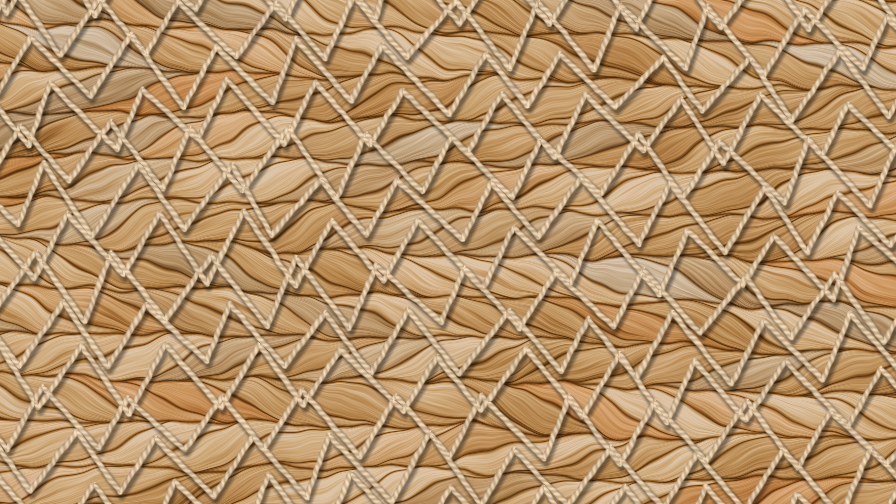
Reproduce this texture procedurally as a Shadertoy shader.

```glsl
// Woven straw mat: stacked horizontal ropes of twisted dry leaf, sewn together
// by slanted zigzag rows of pale twine. Ropes are sheared strand cells grained
// with gradient noise; the twine is a distance field to jittered segments.

const float ROWS = 11.5;          // ropes per canvas height
const float STRANDS = 6.6;        // strand turns per canvas height of length
const float PITCH = 0.176;        // width of one zigzag
const float STITCH_HEIGHT = 0.122;
const float TWINE_RADIUS = 0.0056;

float hash(vec2 p) {
    vec3 q = fract(p.xyx * vec3(0.1031, 0.1030, 0.0973));
    q += dot(q, q.yzx + 33.33);
    return fract((q.x + q.y) * q.z);
}

vec2 hash2(vec2 p) {
    return vec2(hash(p), hash(p + 47.3));
}

float cornerSlope(vec2 cell, vec2 offset) {
    float angle = 6.2832 * hash(cell);
    return dot(vec2(cos(angle), sin(angle)), offset);
}

// Gradient noise, roughly -0.7 to 0.7
float noise(vec2 p) {
    vec2 i = floor(p), f = p - i;
    vec2 w = f * f * f * (f * (f * 6.0 - 15.0) + 10.0);
    vec2 e = vec2(1.0, 0.0);
    float low = mix(cornerSlope(i, f), cornerSlope(i + e, f - e), w.x);
    float high = mix(cornerSlope(i + e.yx, f - e.yx), cornerSlope(i + 1.0, f - 1.0), w.x);
    return mix(low, high, w.y);
}

// Straw colour from deep shadow (0) to bleached leaf (1)
vec3 strawColor(float tone) {
    float t = clamp(tone, 0.0, 1.0) * 5.0;
    vec3 c = mix(vec3(0.18, 0.08, 0.01), vec3(0.36, 0.21, 0.06), clamp(t, 0.0, 1.0));
    c = mix(c, vec3(0.55, 0.36, 0.16), clamp(t - 1.0, 0.0, 1.0));
    c = mix(c, vec3(0.71, 0.52, 0.30), clamp(t - 2.0, 0.0, 1.0));
    c = mix(c, vec3(0.80, 0.65, 0.46), clamp(t - 3.0, 0.0, 1.0));
    return mix(c, vec3(0.87, 0.77, 0.65), clamp(t - 4.0, 0.0, 1.0));
}

// One stack of twisted ropes
vec3 ropes(vec2 p) {
    float y = p.y * ROWS + 0.24 * noise(p * vec2(7.0, 5.0)) + 0.1 * noise(p * vec2(19.0, 9.0));
    float row = floor(y);
    float v = y - row - 0.5;
    float twist = hash(vec2(row, 5.0)) < 0.5 ? -1.0 : 1.0;

    // Shear the row into overlapping strands, flatter near the rope's edges
    float u = p.x * STRANDS + 9.0 * hash(vec2(row, 2.0));
    u += twist * v * (0.95 + 2.8 * v * v) + 0.5 * noise(vec2(p.x * 5.0, row * 3.7));
    vec2 strand = vec2(floor(u), row);
    float f = u - strand.x;

    // Rounded relief lit from above
    float bulge = 1.0 - pow(abs(2.0 * f - 1.0), 3.0);
    float roundness = 1.0 - pow(abs(2.0 * v), 4.0);
    float relief = smoothstep(-0.12, 0.5, bulge) * smoothstep(-0.12, 0.5, roundness);
    float light = 0.17 * v + 0.11 * twist * (f - 0.5);

    // Grain follows the strand; each strand has its own tone and wear
    float grain = 0.20 * noise(vec2(u * 9.0, p.x * 7.0 + row * 5.3));
    grain += 0.17 * noise(vec2(u * 23.0, p.x * 13.0 + row * 8.1));
    float crease = smoothstep(0.22, 0.5, noise(vec2(u * 5.0, p.x * 4.0 + row * 2.9)));
    float tone = 0.79 + 0.24 * (hash(strand) - 0.5) + light + grain - 0.2 * crease;
    tone += 0.12 * noise(p * 3.5);
    vec3 color = strawColor(tone * mix(0.2, 1.0, relief));

    // Rusty and greyed leaves
    float kind = hash(strand + 71.0);
    color *= mix(vec3(1.0), vec3(0.99, 0.88, 0.76), smoothstep(0.75, 1.0, kind));
    float grey = dot(color, vec3(0.3, 0.55, 0.15));
    return mix(color, vec3(grey), 0.28 * smoothstep(0.25, 0.0, kind));
}

// Upper (low = 0) or lower (low = 1) turning point of a stitch
vec2 knot(vec2 cell, float low) {
    float shift = 0.055 * hash(vec2(cell.y, 13.0)) - 0.068 * cell.y;
    vec2 base = vec2(shift + (cell.x + 0.6 * low) * PITCH,
                     cell.y / ROWS + (0.5 - low) * STITCH_HEIGHT);
    return base + vec2(0.034, 0.026) * (hash2(cell + 19.0 * low) - 0.5);
}

// Distance to a segment, position along it, signed offset across it
vec3 segment(vec2 p, vec2 a, vec2 b) {
    vec2 d = b - a, r = p - a;
    float size = length(d);
    float along = dot(r, d) / size;
    float across = (r.x * d.y - r.y * d.x) / size;
    return vec3(length(r - d / size * clamp(along, 0.0, size)), along, across);
}

vec3 nearestTwine(vec2 p) {
    vec3 best = vec3(1.0);
    for (int j = -1; j <= 1; j++) {
        float seam = floor(p.y * ROWS + 0.5) + float(j);
        float first = floor((p.x - knot(vec2(0.0, seam), 0.0).x) / PITCH);
        for (int i = -1; i <= 1; i++) {
            vec2 cell = vec2(first + float(i), seam);
            vec2 bottom = knot(cell, 1.0);
            vec3 down = segment(p, knot(cell, 0.0), bottom);
            vec3 up = segment(p, bottom, knot(cell + vec2(1.0, 0.0), 0.0));
            if (down.x < best.x) best = down;
            if (up.x < best.x) best = up;
        }
    }
    return best;
}

void mainImage(out vec4 fragColor, in vec2 fragCoord) {
    float pixel = 1.0 / iResolution.y;
    vec2 p = fragCoord * pixel;
    p.y += 0.025 * p.x + 0.012 * noise(p * 2.0);
    vec3 color = ropes(p);

    // Soft shadow, then plied twine
    float shade = nearestTwine(p + vec2(-0.004, 0.007)).x;
    color *= 1.0 - 0.42 * smoothstep(0.013, 0.002, shade);
    vec2 fuzz = 0.003 * vec2(noise(p * 40.0), noise(p * 40.0 + 60.0));
    vec3 twine = nearestTwine(p + fuzz);
    float ply = 0.5 + 0.5 * sin((twine.y + 0.9 * twine.z) * 430.0);
    float edge = clamp(abs(twine.z) / TWINE_RADIUS, 0.0, 1.0);
    vec3 twineColor = mix(vec3(0.74, 0.59, 0.42), vec3(0.93, 0.85, 0.73), 0.35 + 0.65 * ply);
    twineColor *= 1.0 - 0.2 * edge * edge + 0.08 * noise(p * 30.0);
    float cover = smoothstep(pixel, -pixel, twine.x - TWINE_RADIUS);
    fragColor = vec4(mix(color, twineColor, cover), 1.0);
}
```
